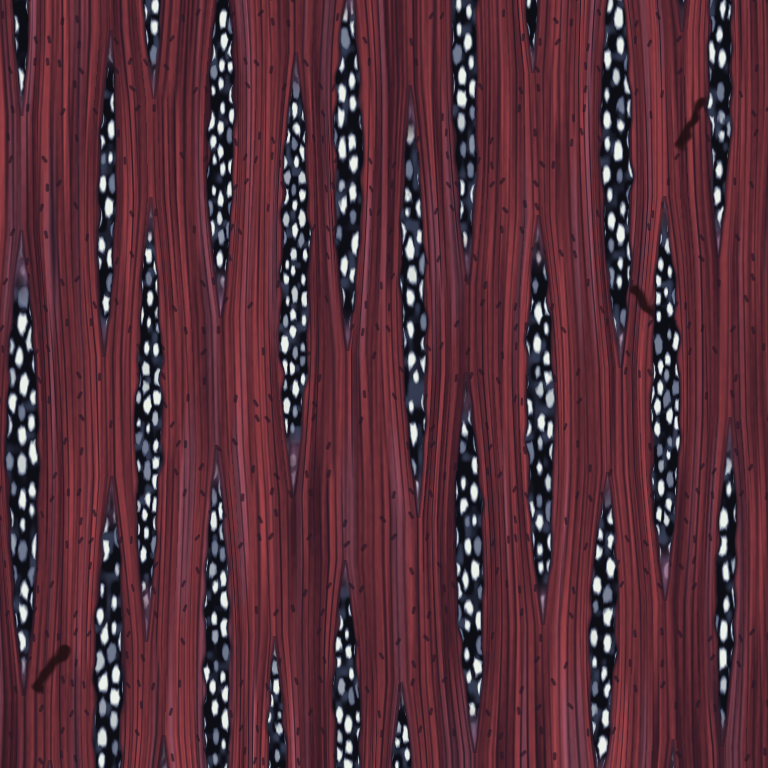
A Shadertoy shader for this texture:

```glsl
// Stained wood section: red vertical fibres bending around spindle-shaped rays of pale cells.

const float COLUMN_STEP = 0.083;
const float ROW_STEP = 0.68;

const vec3 WALL_DARK = vec3(0.15, 0.09, 0.14);
const vec3 FIBRE_DEEP = vec3(0.23, 0.105, 0.145);
const vec3 FIBRE_RED = vec3(0.57, 0.245, 0.265);
const vec3 FIBRE_PINK = vec3(0.52, 0.31, 0.39);
const vec3 STAIN_BROWN = vec3(0.12, 0.06, 0.07);
const vec3 RAY_BLACK = vec3(0.05, 0.05, 0.08);
const vec3 CELL_BLUE = vec3(0.27, 0.31, 0.42);
const vec3 CELL_WHITE = vec3(0.92, 0.94, 0.91);
const vec3 TIP_PURPLE = vec3(0.42, 0.28, 0.37);

struct Ray {
    vec2 local;   // position relative to the ray centre
    float depth;  // distance inside the outline, negative outside
    float along;  // -1 to 1 from the lower to the upper tip
    float seed;
};

float hash(vec2 p) {
    return fract(sin(dot(p, vec2(127.1, 311.7))) * 43758.5);
}

vec2 hash2(vec2 p) {
    return vec2(hash(p), hash(p + 37.4));
}

float noise(vec2 p) {
    vec2 i = floor(p), f = fract(p);
    f = f * f * (3.0 - 2.0 * f);
    float low = mix(hash(i), hash(i + vec2(1, 0)), f.x);
    float high = mix(hash(i + vec2(0, 1)), hash(i + vec2(1, 1)), f.x);
    return mix(low, high, f.y);
}

// Finds the nearest ray and the sideways push that all rays give the fibres
Ray findRay(vec2 p, out float push) {
    Ray best = Ray(vec2(0), -1.0, 0.0, 0.0);
    push = 0.0;
    float baseColumn = floor(p.x / COLUMN_STEP);
    for (int i = -2; i <= 2; i++) {
        float column = baseColumn + float(i);
        float shift = ROW_STEP * (0.5 * mod(column, 2.0) + 0.45 * hash(vec2(column, 3.7)));
        float baseRow = floor((p.y - shift) / ROW_STEP);
        for (int j = -1; j <= 1; j++) {
            vec2 id = vec2(column, baseRow + float(j));
            vec2 jitter = hash2(id + 11.3) - 0.5;
            vec2 centre = (id + 0.5) * vec2(COLUMN_STEP, ROW_STEP) + vec2(0, shift);
            vec2 local = p - centre - jitter * vec2(0.04, 0.08);
            local.x += local.y * (hash(id + 5.1) - 0.5) * 0.05;
            float size = hash(id + 8.9);
            float along = local.y / mix(0.16, 0.31, size);
            float bulge = mix(0.012, 0.026, 0.5 * size + 0.5 * hash(id + 2.2));
            float halfWidth = bulge * max(0.0, 1.0 - pow(abs(along), 2.2));
            float depth = halfWidth - abs(local.x);
            push += sign(local.x) * halfWidth * exp(min(depth, 0.0) / 0.028);
            depth -= halfWidth * 0.35 * noise(vec2(local.y * 38.0, column + 9.0 * step(0.0, local.x)));
            if (halfWidth > 0.0 && depth > best.depth) {
                best = Ray(local, depth, along, hash(id + 19.6));
            }
        }
    }
    return best;
}

// Slanted soft strokes, one at most in each grid cell
float dashes(vec2 p, vec2 cell, float halfLength, float radius, float density, float seed) {
    vec2 id = floor(p / cell);
    vec2 local = p - (id + 0.5 + (hash2(id + seed) - 0.5) * 0.5) * cell;
    float angle = (hash(id + seed + 4.3) - 0.5) * 1.7;
    vec2 axis = vec2(sin(angle), cos(angle));
    float t = clamp(dot(local, axis), -halfLength, halfLength);
    float stroke = smoothstep(radius, radius * 0.3, length(local - axis * t));
    return stroke * step(hash(id + seed + 9.7), density);
}

// One set of fibres: x holds the tone, y the darkness of the wall
vec2 fibreLayer(vec2 p, float width, float seed) {
    float x = p.x / width + 1.1 * noise(p * vec2(38.0, 3.0) + seed) + seed;
    float id = floor(x), f = fract(x);
    float tone = noise(vec2(id * 7.31 + seed, p.y * 2.5));
    float wall = 1.0 - smoothstep(0.0, 0.27, min(f, 1.0 - f));
    float strength = noise(vec2(floor(x + 0.5) * 5.7, p.y * 4.0 + seed));
    return vec2(tone, wall * mix(0.15, 0.95, strength));
}

vec3 fibreColor(vec2 p) {
    vec2 wide = fibreLayer(p, 0.0125, 3.0);
    vec2 thin = fibreLayer(p + vec2(p.y * 0.02, 0.0), 0.0088, 17.0);
    vec2 fibre = mix(wide, thin, smoothstep(0.4, 0.6, noise(p * vec2(48.0, 4.0))));
    float streak = noise(p * vec2(290.0, 6.0));
    float broad = noise(p * vec2(15.0, 2.0) + 8.0);
    float grain = noise(p * vec2(300.0, 110.0));
    float light = 0.5 + 0.75 * (fibre.x - 0.5) + 0.6 * (streak - 0.5);
    light += 0.4 * (broad - 0.5) + 0.12 * (grain - 0.5);
    vec3 color = mix(FIBRE_DEEP, FIBRE_RED, clamp(light, 0.0, 1.1));
    float pink = smoothstep(0.62, 0.9, noise(p * vec2(85.0, 3.0) + 31.0));
    color = mix(color, FIBRE_PINK * (0.6 + 0.5 * light), 0.6 * pink);
    return mix(color, WALL_DARK, fibre.y);
}

// Elongated round cells of mixed sizes packed inside a ray
vec3 rayColor(Ray ray) {
    vec2 cellSize = vec2(0.0132, 0.031) * mix(0.85, 1.2, ray.seed);
    vec2 q = ray.local / cellSize + ray.seed * 91.0;
    vec2 base = floor(q), nearestId = base;
    float nearest = 9.0, second = 9.0;
    for (int j = -1; j <= 1; j++) {
        for (int i = -1; i <= 1; i++) {
            vec2 id = base + vec2(i, j);
            vec2 centre = id + 0.5 + (hash2(id) - 0.5) * vec2(0.5, 0.6);
            centre.y += 0.5 * mod(id.x, 2.0) - 0.25;
            float d = length(q - centre);
            if (d < nearest) {
                second = nearest;
                nearest = d;
                nearestId = id;
            } else {
                second = min(second, d);
            }
        }
    }
    float radius = mix(0.36, 0.62, hash(nearestId + 2.8));
    float inner = min(min(second - nearest, 1.7 * (radius - nearest)), ray.depth / cellSize.x * 1.8);
    inner += 0.14 * (noise(q * vec2(5.0, 6.0)) - 0.5);
    float filled = smoothstep(0.6, 0.95, hash(nearestId + 6.6));
    float haze = smoothstep(0.5, 0.95, noise(q * vec2(1.5, 2.0) + 5.0));
    vec3 color = mix(RAY_BLACK, CELL_BLUE, max(0.7 * haze, smoothstep(0.02, 0.32, inner)));
    color = mix(color, CELL_WHITE, smoothstep(0.14, 0.5, inner) * (1.0 - 0.75 * filled));
    float tip = smoothstep(0.72, 0.9, abs(ray.along + 0.12 * (ray.seed - 0.5)));
    vec3 tipColor = TIP_PURPLE * (0.35 + noise(ray.local * vec2(190.0, 40.0)));
    return mix(color, tipColor, 0.8 * tip);
}

void mainImage(out vec4 fragColor, in vec2 fragCoord) {
    vec2 p = fragCoord / iResolution.y;
    float push;
    Ray ray = findRay(p, push);

    // Fibres with pits and ragged stains
    vec2 flow = vec2(p.x - 0.8 * push, p.y);
    vec3 color = fibreColor(flow);
    float pits = dashes(flow, vec2(0.023, 0.031), 0.003, 0.0036, 0.4, 1.0);
    color = mix(color, WALL_DARK, 0.7 * pits);
    vec2 ragged = p + 0.007 * vec2(noise(p * 90.0), noise(p * 70.0 + 4.0));
    color = mix(color, STAIN_BROWN, 0.9 * dashes(ragged, vec2(0.2, 0.24), 0.03, 0.009, 0.16, 23.0));

    // Rays on top, with a dark rim
    color = mix(color, WALL_DARK, 0.6 * smoothstep(-0.004, 0.0, ray.depth));
    color = mix(color, rayColor(ray), smoothstep(-0.001, 0.002, ray.depth));
    fragColor = vec4(color, 1.0);
}
```
